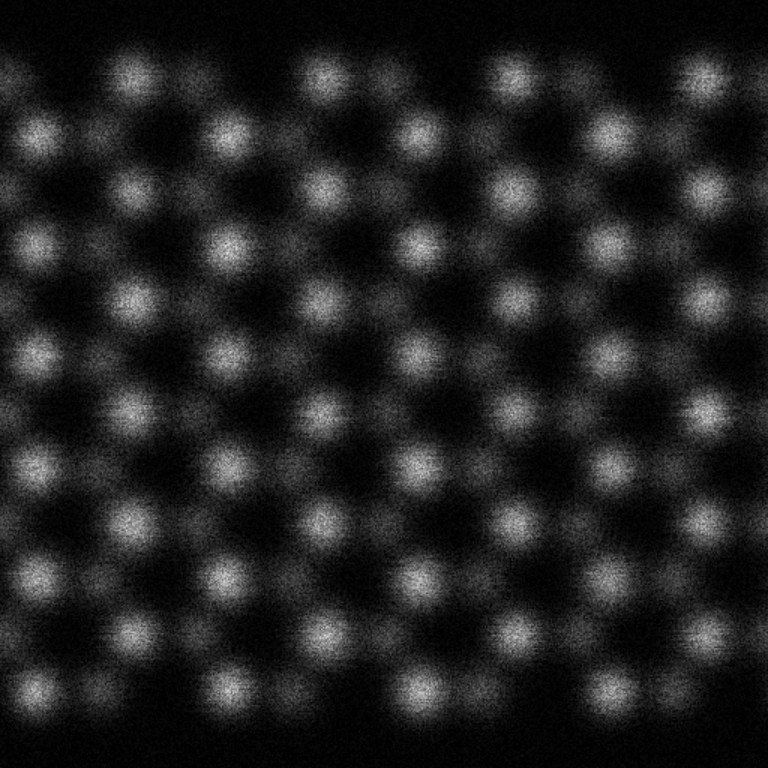
A Shadertoy shader for this pattern:

```glsl
// Noisy micrograph of a honeycomb lattice: bright and dim atoms in twelve staggered rows.

float hash(vec2 p) {
    vec3 q = fract(vec3(p.xyx) * 0.1031);
    q += dot(q, q.yzx + 33.33);
    return fract((q.x + q.y) * q.z);
}

// Roughly bell-shaped random value, centred on zero
float bell(vec2 p) {
    return hash(p) + hash(p + 613.0) + hash(p + 1291.0) - 1.5;
}

// Bell-shaped grain, blended between cell centres
float grain(vec2 p) {
    vec2 cell = floor(p), f = fract(p);
    return mix(mix(bell(cell), bell(cell + vec2(1, 0)), f.x),
               mix(bell(cell + vec2(0, 1)), bell(cell + vec2(1, 1)), f.x), f.y);
}

// Soft spot at the nearest site of one row, with slight drift in place, size and strength
float atom(vec2 uv, float row, float firstX, float strength) {
    const float period = 0.2489;
    float column = round((uv.x - firstX) / period);
    vec2 id = vec2(column + 20.0, row + firstX * 100.0);
    vec2 center = vec2(firstX + column * period, 0.1003 + row * 0.0722);
    center += (vec2(hash(id), hash(id + 71.0)) - 0.5) * 0.005;
    float sigma = 0.0218 * mix(0.94, 1.06, hash(id + 137.0));
    vec2 d = (uv - center) / sigma;
    return strength * mix(0.88, 1.12, hash(id + 211.0)) * exp(-0.5 * dot(d, d));
}

// Sum of the atoms in the three closest rows
float lattice(vec2 uv) {
    float nearest = round((uv.y - 0.1003) / 0.0722);
    float light = 0.0;
    for (float k = -1.0; k <= 1.0; k++) {
        float row = nearest + k;
        if (row < 0.0 || row > 11.0) continue;
        float firstX = 0.0482 + 0.12445 * mod(row, 2.0);
        light += atom(uv, row, firstX, 0.58);
        light += atom(uv, row, firstX + 0.083, 0.23);
    }
    return light;
}

void mainImage(out vec4 fragColor, in vec2 fragCoord) {
    vec2 uv = fragCoord / iResolution.y;
    vec2 scan = uv * 512.0 - 0.5;

    // Sideways jitter of each scan line
    float jitter = grain(vec2(7.0, scan.y)) * 0.005;
    float light = lattice(uv + vec2(jitter, 0.0)) + 0.012;

    // Shot noise grows with the root of the brightness
    light += grain(scan + 40.0) * 0.29 * sqrt(light);
    fragColor = vec4(vec3(clamp(light, 0.0, 1.0)), 1.0);
}
```
